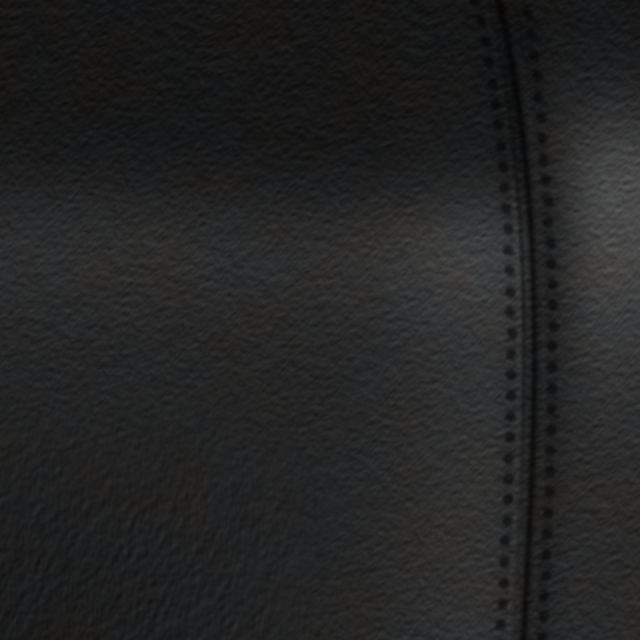
Give the GLSL for this texture, as a Shadertoy shader.

```glsl
// Dark grained leather with soft sheen and a curved double-stitched seam.
#define GRAIN_SCALE 125.0
#define GRAIN_DEPTH 0.085
#define STITCH_STEP 0.0325
#define STITCH_OFFSET 0.034
#define STITCH_DEPTH 0.48
#define SEAM_WIDTH 0.0055
#define SEAM_DEPTH 0.55
#define TINT_AMOUNT 0.022

float hash(vec2 p) {
    return fract(sin(dot(p, vec2(127.1, 311.7))) * 43758.5453);
}

float noise(vec2 p) {
    vec2 i = floor(p), f = fract(p);
    f = f * f * (3.0 - 2.0 * f);
    return mix(mix(hash(i), hash(i + vec2(1, 0)), f.x),
               mix(hash(i + vec2(0, 1)), hash(i + vec2(1, 1)), f.x), f.y);
}

float fbm(vec2 p) {
    return 0.6 * noise(p) + 0.4 * noise(p * 1.9 + 17.3);
}

float bell(float x, float width) {
    return exp(-x * x / (width * width));
}

// Rotates into a crease direction and lights the bumps from above.
float creases(vec2 p, float angle, vec2 stretch) {
    float c = cos(angle), s = sin(angle);
    vec2 q = mat2(c, -s, s, c) * p * GRAIN_SCALE * stretch;
    return fbm(q) - fbm(q + vec2(0.25, 0.75));
}

float seamX(float y) {
    float d = y - 0.45;
    return 0.833 - 0.13 * d * d - 0.10 * d * d * d;
}

// Broad light on the panel left of the seam.
float leftPanel(vec2 p) {
    float edge = 0.70 - 0.03 * smoothstep(0.0, 0.5, p.x);
    float lit = 1.0 - smoothstep(edge - 0.09, edge + 0.10, p.y);
    float band = bell(p.y - 0.61, 0.12) * (0.032 + 0.025 * bell(p.x - 0.75, 0.16));
    float nearSeam = 0.035 * smoothstep(0.45, 0.78, p.x);
    float corner = 0.035 * (1.0 - smoothstep(0.0, 0.5, p.y)) * (1.0 - smoothstep(0.0, 0.65, p.x));
    return 0.088 + lit * (0.052 + nearSeam - corner) + band
         + 0.015 * smoothstep(0.55, 0.78, p.x) * smoothstep(1.0, 0.7, p.y);
}

// Stronger highlight on the panel right of the seam.
float rightPanel(vec2 p) {
    float lit = 1.0 - smoothstep(0.72, 0.98, p.y);
    float glow = bell(p.y - 0.69, p.y > 0.69 ? 0.13 : 0.25);
    float across = smoothstep(0.84, 0.96, p.x);
    return 0.092 + 0.068 * lit + 0.125 * glow * across;
}

// One row of soft oval needle holes.
float stitches(float side, float y, float phase) {
    float k = y / STITCH_STEP + phase;
    float row = floor(k);
    float wobble = (hash(vec2(row, phase)) - 0.5) * 0.003;
    vec2 d = vec2(side + wobble, (fract(k) - 0.5) * STITCH_STEP);
    return 1.0 - smoothstep(0.35, 1.4, length(d / vec2(0.0085, 0.0095)));
}

void mainImage(out vec4 fragColor, in vec2 fragCoord) {
    vec2 p = fragCoord / iResolution.xy;
    float side = p.x - seamX(p.y);

    // Panels and shaded seam valley
    float light = mix(leftPanel(p), rightPanel(p), smoothstep(-0.01, 0.02, side));
    light *= 1.0 - 0.28 * bell(side - 0.008, 0.042);

    // Grain turns from flat to steep creases toward the lower left
    float steep = (1.0 - smoothstep(0.15, 0.48, p.y)) * (1.0 - smoothstep(0.3, 0.65, p.x));
    float grain = mix(creases(p, 0.35, vec2(0.75, 1.15)),
                      creases(p, 1.1, vec2(0.6, 1.0)), steep);
    light += GRAIN_DEPTH * grain * (0.35 + 3.0 * light);
    light += 0.012 * (fbm(p * 38.0) - 0.5);

    // Seam line, companion fold and thin ridges
    float fold = bell(p.y - 0.55, 0.28);
    light *= 1.0 - SEAM_DEPTH * bell(side - 0.002, SEAM_WIDTH);
    light *= 1.0 - 0.32 * fold * bell(side + 0.014, 0.004);
    light *= 1.0 + 0.16 * (bell(side + 0.021, 0.005) + bell(side - 0.016, 0.006));

    // Paired stitch rows
    float spread = 0.012 * smoothstep(0.7, 1.0, p.y);
    float holes = max(stitches(side + STITCH_OFFSET, p.y, 0.75),
                      stitches(side - STITCH_OFFSET + 0.003 - spread, p.y, 0.40));
    light *= 1.0 - STITCH_DEPTH * holes;

    // Faint cool and warm patches
    float tint = TINT_AMOUNT * (fbm(p * 14.0 + 5.0) - 0.48);
    vec3 color = vec3(light) + tint * vec3(-0.9, 0.0, 0.9);
    fragColor = vec4(clamp(color, 0.0, 1.0), 1.0);
}
```
